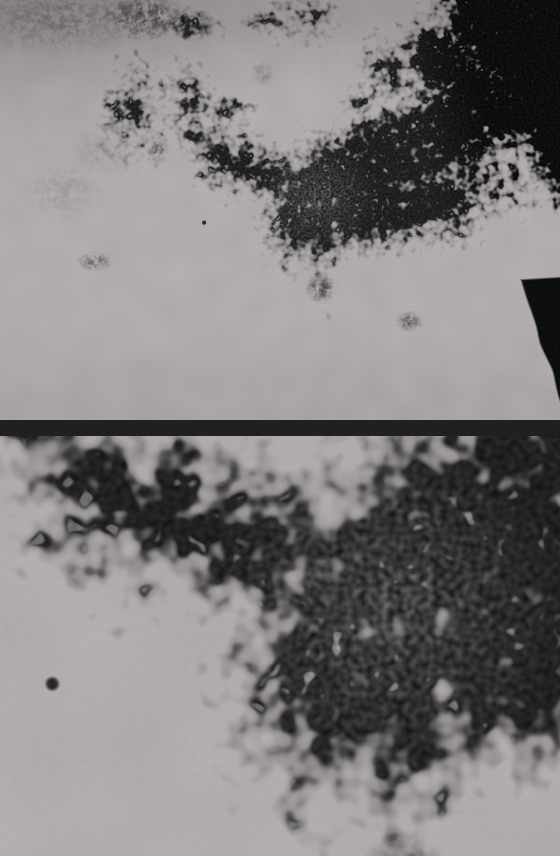
Top, the full canvas; bottom, a detail of the centre.
A Shadertoy shader for this texture:

```glsl
const vec3 SNOW = vec3(0.695, 0.673, 0.684);
const vec3 CHARCOAL = vec3(0.125, 0.127, 0.132);
const vec3 BLACK = vec3(0.048, 0.057, 0.050);
const vec3 DUST = vec3(0.27, 0.265, 0.27);

vec2 hashGradient(vec2 cell) {
    vec3 q = fract(cell.xyx * vec3(0.1031, 0.1030, 0.0973));
    q += dot(q, q.yzx + 33.33);
    return 2.0 * fract((q.xx + q.yz) * q.zy) - 1.0;
}

float gradientNoise(vec2 p) {
    vec2 i = floor(p), f = fract(p);
    vec2 u = f * f * f * (f * (f * 6.0 - 15.0) + 10.0);
    vec2 e = vec2(0.0, 1.0);
    float low = mix(dot(hashGradient(i), f), dot(hashGradient(i + e.yx), f - e.yx), u.x);
    float high = mix(dot(hashGradient(i + e.xy), f - e.xy), dot(hashGradient(i + e.yy), f - e.yy), u.x);
    return mix(low, high, u.y);
}

float segmentDistance(vec2 p, vec2 a, vec2 b) {
    vec2 ab = b - a;
    return length(p - a - ab * clamp(dot(p - a, ab) / dot(ab, ab), 0.0, 1.0));
}

// Falls from 1 at the centre to 0 on the rim; negative outside
float ellipseDepth(vec2 p, vec4 e) {
    return 1.0 - length((p - e.xy) / e.zw);
}

// Large thawed areas: segment ends and radii
float thawDepth(vec2 p) {
    const vec4 ends[7] = vec4[7](
        vec4(1.225, 0.97, 1.43, 0.67), vec4(1.04, 0.86, 1.20, 0.72),
        vec4(1.08, 0.70, 0.78, 0.54), vec4(0.76, 0.53, 0.74, 0.47),
        vec4(0.53, 0.63, 0.70, 0.56), vec4(0.85, 0.49, 1.06, 0.52),
        vec4(0.93, 0.84, 1.02, 0.74));
    const float radii[7] = float[7](0.165, 0.075, 0.10, 0.08, 0.035, 0.06, 0.03);
    float depth = -1.0;
    for (int i = 0; i < 7; i++)
        depth = max(depth, radii[i] - segmentDistance(p, ends[i].xy, ends[i].zw));
    return depth;
}

// Small broken clumps: centres and radii
float tuftDepth(vec2 p) {
    const vec4 tufts[9] = vec4[9](
        vec4(0.73, 0.962, 0.065, 0.045), vec4(0.325, 0.74, 0.06, 0.09),
        vec4(0.455, 0.755, 0.045, 0.08), vec4(0.54, 0.743, 0.04, 0.03),
        vec4(0.855, 0.757, 0.045, 0.03), vec4(0.48, 0.675, 0.05, 0.04),
        vec4(0.46, 0.938, 0.05, 0.028), vec4(0.63, 0.95, 0.05, 0.02),
        vec4(1.13, 0.575, 0.13, 0.08));
    float depth = -1.0;
    for (int i = 0; i < 9; i++)
        depth = max(depth, 0.05 * ellipseDepth(p, tufts[i]) - 0.03);
    return depth;
}

// Thinly covered spots where the ground shows through as grey
float dustAmount(vec2 p) {
    const vec4 spots[10] = vec4[10](
        vec4(0.34, 0.96, 0.12, 0.06), vec4(0.14, 0.96, 0.26, 0.10),
        vec4(0.765, 0.315, 0.04, 0.04), vec4(0.975, 0.235, 0.035, 0.027),
        vec4(0.225, 0.378, 0.045, 0.025), vec4(0.625, 0.825, 0.03, 0.03),
        vec4(0.15, 0.54, 0.11, 0.08), vec4(0.25, 0.64, 0.09, 0.06),
        vec4(0.375, 0.64, 0.03, 0.035), vec4(0.46, 0.94, 0.06, 0.04));
    const float strength[10] = float[10](1.7, 0.6, 1.3, 1.1, 1.1, 0.6, 0.25, 0.3, 1.0, 1.8);
    float amount = 0.0;
    for (int i = 0; i < 10; i++)
        amount = max(amount, strength[i] * ellipseDepth(p, spots[i]));
    return min(amount, 1.0);
}

vec3 groundColor(vec2 p, float broad, float small, float fine) {
    float shade = smoothstep(0.98, 1.2, p.x + 0.3 * (p.y - 0.65));
    float frost = max(ellipseDepth(p, vec4(0.75, 0.53, 0.15, 0.14)), 0.0);
    vec3 color = mix(CHARCOAL, BLACK, shade);
    color += fine * mix(0.09, 0.06, shade) + frost * (0.13 + 0.2 * fine + 0.12 * small);
    float flecks = smoothstep(0.32, 0.55, small + 0.4 * broad) * smoothstep(1.36, 1.1, p.x);
    return max(color + 0.3 * flecks, 0.015);
}

vec3 snowColor(vec2 p, float broad, float fine) {
    float light = 1.0 - 0.13 * smoothstep(0.75, 1.0, p.y);
    light -= 0.08 * smoothstep(0.75, 0.0, p.x) * smoothstep(0.5, 0.95, p.y);
    light -= 0.05 * smoothstep(0.25, 0.0, p.y);
    return SNOW * (light + 0.035 * broad + 0.018 * fine);
}

void mainImage(out vec4 fragColor, in vec2 fragCoord) {
    vec2 p = fragCoord / iResolution.y;
    float broad = gradientNoise(p * 13.0);
    float medium = gradientNoise(p * 42.0 + 7.0);
    float small = gradientNoise(p * 85.0 + 19.0);
    float fine = gradientNoise(p * 170.0 + 31.0);

    // Ragged melt edge, with snow islands left inside the thinner parts
    float ragged = 0.04 * broad + 0.075 * medium + 0.05 * small;
    float solid = 0.035 + 0.1 * smoothstep(1.0, 1.2, p.x) * smoothstep(0.55, 0.7, p.y);
    float depth = max(min(thawDepth(p), solid), tuftDepth(p)) + ragged;
    depth -= 0.05 * max(ellipseDepth(p, vec4(0.98, 0.79, 0.07, 0.06)), 0.0);
    float bare = smoothstep(-0.013, 0.022, depth);

    // Snow, dusty spots and a faint trailing crack
    vec3 color = snowColor(p, broad, fine);
    color *= 1.0 - 0.18 * smoothstep(-0.045, 0.0, depth);
    float grain = smoothstep(-0.45, 0.5, 0.6 * medium + 0.6 * small + 0.5 * fine);
    color = mix(color, DUST, dustAmount(p) * grain);
    vec2 bent = p + vec2(0.02 * broad + 0.01 * medium, 0.0);
    float crack = smoothstep(0.008, 0.0, segmentDistance(bent, vec2(0.735, 0.42), vec2(0.79, 0.23)));
    color = mix(color, DUST, 0.3 * crack * smoothstep(-0.2, 0.3, medium));
    float speck = smoothstep(0.007, 0.003, length(p - vec2(0.486, 0.47)));
    color = mix(color, groundColor(p, broad, small, fine), max(bare, 0.9 * speck));

    // Clean-edged dark corner
    float side = 1.243 + 0.34 * (0.318 - p.y) + 0.008 * broad;
    float corner = min(p.x - side, 0.338 - p.y + 0.06 * (p.x - 1.3));
    color = mix(color, BLACK + 0.04 * fine, smoothstep(-0.003, 0.004, corner));

    fragColor = vec4(color, 1.0);
}
```
